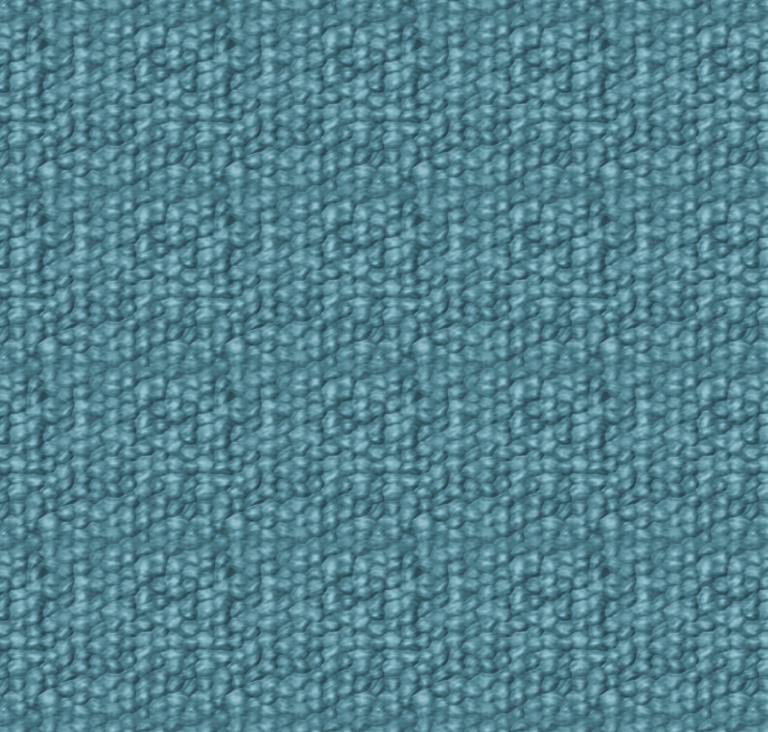
This texture is drawn by a Shadertoy shader. Its source:

```glsl
// Teal woven cloth: upright columns of staggered yarn knots in a repeating swatch with soft seams.

#define TILES vec2(4.1, 4.16)      // swatch repeats across and down
#define TILE_SHIFT vec2(0.56, 0.07) // position of the first seams
#define KNOTS vec2(12.0, 12.0)     // columns (even) and rows of yarn in a swatch
#define KNOT_RADII vec2(0.62, 0.47)
#define JITTER vec2(0.20, 0.42)
#define RELIEF 0.56
#define LIGHT_STRENGTH 0.24
#define FIBRE_STRENGTH 0.36
#define GRAIN_STRENGTH 0.26
#define SHADOW_TEAL vec3(0.17, 0.29, 0.33)
#define YARN_TEAL vec3(0.31, 0.51, 0.56)
#define SHINE_TEAL vec3(0.58, 0.76, 0.81)

vec2 hash22(vec2 p) {
    vec3 h = fract(p.xyx * vec3(0.1031, 0.1030, 0.0973));
    h += dot(h, h.yzx + 33.33);
    return fract((h.xx + h.yz) * h.zy);
}

float cornerSlope(vec2 corner, vec2 offset, vec2 period) {
    return dot(hash22(mod(corner, period) + 7.0) * 2.0 - 1.0, offset);
}

// Gradient noise that wraps after the given period
float gradientNoise(vec2 p, vec2 period) {
    vec2 i = floor(p), f = fract(p);
    vec2 u = f * f * f * (f * (f * 6.0 - 15.0) + 10.0);
    vec2 e = vec2(1.0, 0.0);
    float low = mix(cornerSlope(i, f, period),
                    cornerSlope(i + e, f - e, period), u.x);
    float high = mix(cornerSlope(i + e.yx, f - e.yx, period),
                     cornerSlope(i + 1.0, f - 1.0, period), u.x);
    return mix(low, high, u.y);
}

// Brightness of the yarn, about zero on average
float weaveTone(vec2 p) {
    float weightSum = 1e-4, toneSum = 0.0;
    for (int i = -1; i <= 1; i++) {
        float column = floor(p.x) + float(i);
        float parity = mod(column, 2.0);
        float stagger = 0.5 * parity;
        for (int j = -1; j <= 1; j++) {
            float row = floor(p.y - stagger) + float(j);
            vec2 id = mod(vec2(column, row), KNOTS);
            vec2 place = hash22(id + 3.0), form = hash22(id + 41.0);

            // Knot in its own tilted frame, arched a little
            vec2 center = vec2(column, row + stagger) + 0.5 + (place - 0.5) * JITTER;
            float tilt = 0.35 + (form.x - 0.5) * 1.1;
            float c = cos(tilt), s = sin(tilt);
            vec2 q = mat2(c, -s, s, c) * (p - center);
            q /= KNOT_RADII * mix(0.84, 1.14, form.y);
            q.y += (place.x - 0.4) * 0.6 * q.x * q.x;

            // Light from the upper left, with fine fibres along the yarn
            float fibre = gradientNoise(q * vec2(1.0, 2.0) + place * 50.0, vec2(256.0));
            float tone = LIGHT_STRENGTH * dot(q, vec2(-0.45, 0.9))
                       + FIBRE_STRENGTH * fibre
                       + 0.16 * (form.y - 0.5) + 0.06 * (0.5 - parity);
            float weight = exp(-5.0 * dot(q, q));
            weightSum += weight;
            toneSum += weight * tone;
        }
    }
    float depth = -log(weightSum) / 5.0;
    return toneSum / weightSum + RELIEF * (exp(-2.2 * depth) - 0.43);
}

void mainImage(out vec4 fragColor, in vec2 fragCoord) {
    vec2 tile = fragCoord / iResolution.xy * TILES - TILE_SHIFT;
    vec2 p = tile * KNOTS;

    // Yarn bends, upright worn patches and fine grain, repeated with each swatch
    vec2 bend = vec2(gradientNoise(p, KNOTS), gradientNoise(p + 5.5, KNOTS));
    float worn = gradientNoise(tile * vec2(6.0, 3.0), vec2(6.0, 3.0));
    float grain = gradientNoise(p * vec2(3.0, 4.0), KNOTS * vec2(3.0, 4.0));

    // The weave flattens along the seams and in the worn patches
    vec2 seamDistance = abs(fract(tile + 0.5) - 0.5);
    vec2 seam = exp(-pow(seamDistance / vec2(0.05, 0.05), vec2(2.0)));
    float flatness = max(0.5 * seam.y, 0.35 * seam.x);
    flatness = max(flatness, 0.35 * smoothstep(0.1, 0.4, worn));

    // Upright valleys between the columns
    float rib = 0.05 * cos(6.2832 * (p.x + 0.3 * bend.x - 0.5));

    float tone = (weaveTone(p + 0.32 * bend) + rib) * (1.0 - flatness);
    tone += 0.53 + GRAIN_STRENGTH * grain - 0.04 * seam.y;

    vec3 color = mix(SHADOW_TEAL, YARN_TEAL, clamp(tone * 2.0, 0.0, 1.0));
    color = mix(color, SHINE_TEAL, clamp(tone * 2.0 - 1.0, 0.0, 1.0));
    fragColor = vec4(color, 1.0);
}
```
